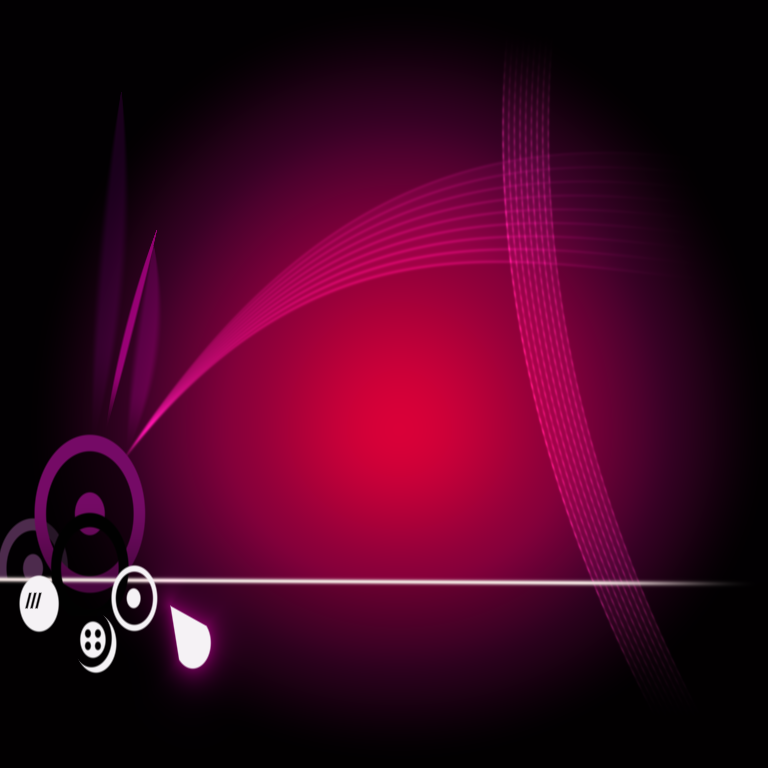
Give the GLSL for this background, as a Shadertoy shader.

```glsl
#define GLOW_CENTER vec2(0.52, 0.44)
#define CORE vec3(0.85, 0.0, 0.22)
#define CRIMSON vec3(0.49, 0.0, 0.23)
#define PLUM vec3(0.24, 0.005, 0.16)
#define NIGHT vec3(0.008, 0.0, 0.006)
#define VIOLET vec3(0.46, 0.04, 0.40)
#define PAPER vec3(0.96, 0.95, 0.96)
#define STRANDS 9
#define SQUASH vec2(1.0, 0.7)

// Antialiased coverage of a signed distance
float fill(float d) {
    float w = 1.0 / iResolution.y;
    return 1.0 - smoothstep(-w, w, d);
}

// Upright ellipses are circles in the squashed space
float disc(vec2 p, vec2 center, float radius) {
    return length((p - center) * SQUASH) - radius;
}

float ring(vec2 p, vec2 center, float radius, float halfWidth) {
    return abs(disc(p, center, radius)) - halfWidth;
}

float strand(float d, float width) {
    return exp(-d * d / (width * width));
}

// Soft tapered feather rising from base to tip
float feather(vec2 p, vec2 base, vec2 tip, float bend, float width) {
    float t = (p.y - base.y) / (tip.y - base.y);
    float s = clamp(t, 0.0, 1.0);
    float taper = 4.0 * s * (1.0 - s);
    float x = mix(base.x, tip.x, s) + bend * taper;
    float w = width * taper + 0.0008;
    return (1.0 - smoothstep(w * 0.4, w, abs(p.x - x))) * smoothstep(0.0, 0.3, s) * step(t, 1.0);
}

vec3 backdrop(vec2 p) {
    vec2 q = p - GLOW_CENTER;
    q /= vec2(0.47, q.y > 0.0 ? 0.54 : 0.42);
    float r = length(q);
    vec3 c = mix(CORE, CRIMSON, smoothstep(0.0, 0.58, r));
    c = mix(c, PLUM, smoothstep(0.45, 0.78, r));
    return mix(c, NIGHT, smoothstep(0.66, 1.04, r));
}

// Strands that leave one point and spread to the right
float fan(vec2 p) {
    float t = (p.x - 0.156) / 0.755;
    float low = 0.395 + t * (0.993 + t * (-1.184 + 0.433 * t));
    float high = 0.395 + t * (1.158 + t * (-1.03 + 0.27 * t));
    float slope = 1.0 - 0.9 * clamp(t, 0.0, 1.0);
    float sum = 0.25 * smoothstep(low - 0.004, low + 0.004, p.y) * (1.0 - smoothstep(high - 0.004, high + 0.004, p.y));
    for (int i = 0; i < STRANDS; i++) {
        float k = float(i) / float(STRANDS - 1);
        float d = (p.y - mix(low, high, k)) / sqrt(1.0 + slope * slope);
        sum += strand(d, 0.0022) * mix(0.75, 0.4, k);
    }
    return sum * smoothstep(0.0, 0.06, t) * (1.0 - smoothstep(0.5, 1.02, t));
}

// Bundle of fine, faintly dashed strands
float ribbon(vec2 p) {
    float drop = 0.83 - p.y;
    float across = (p.x - 0.655 - 0.34 * drop * drop) / 0.059;
    float sum = 0.22 * smoothstep(-0.04, 0.04, across) * (1.0 - smoothstep(0.96, 1.04, across));
    for (int i = 0; i < STRANDS; i++) {
        float k = float(i) / float(STRANDS - 1);
        float dash = 0.75 + 0.25 * sin(p.y * 420.0 + k * 19.0);
        sum += strand((across - k) * 0.059, 0.0016) * dash * (i == 0 ? 0.9 : 0.55);
    }
    return sum * smoothstep(0.06, 0.24, p.y) * (1.0 - smoothstep(0.8, 0.96, p.y));
}

// Teardrop: radius shrinks linearly towards its tip
float teardrop(vec2 p, vec2 center, vec2 tip, float radius) {
    vec2 q = (p - center) * SQUASH;
    vec2 axis = (tip - center) * SQUASH;
    float t = clamp(dot(q, axis) / dot(axis, axis), 0.0, 1.0);
    return length(q - axis * t) - radius * (1.0 - t);
}

void mainImage(out vec4 fragColor, in vec2 fragCoord) {
    vec2 p = fragCoord / iResolution.xy;
    float horizon = 0.2455 - 0.006 * p.x;
    vec3 col = backdrop(p) * mix(0.8, 1.0, smoothstep(-0.004, 0.004, p.y - horizon));

    // Flowing strands and feathers
    col += vec3(0.24, 0.025, 0.17) * fan(p);
    col += vec3(0.36, 0.07, 0.25) * ribbon(p);
    col += vec3(0.09, 0.0, 0.10) * feather(p, vec2(0.12, 0.42), vec2(0.158, 0.88), 0.006, 0.02);
    col += vec3(0.14, 0.0, 0.13) * feather(p, vec2(0.165, 0.41), vec2(0.2, 0.68), 0.008, 0.018);
    col += vec3(0.42, 0.0, 0.34) * feather(p, vec2(0.138, 0.44), vec2(0.204, 0.70), -0.003, 0.006);

    // Tinted rings, then the horizon line
    float above = step(horizon, p.y);
    vec2 sideHub = vec2(0.043, 0.26);
    float side = max(fill(ring(p, sideHub, 0.04, 0.0055)), fill(disc(p, sideHub, 0.013)));
    col = mix(col, vec3(0.30, 0.17, 0.30), side * above);
    vec2 hub = vec2(0.117, 0.331);
    col = mix(col, NIGHT, 0.5 * fill(disc(p, hub, 0.06)));
    float target = max(fill(ring(p, hub, 0.0645, 0.0075)), fill(disc(p, hub, 0.0195)));
    col = mix(col, VIOLET * mix(0.6, 1.0, smoothstep(0.22, 0.36, p.y)), target);
    float beam = strand(p.y - horizon, 0.0032) * (1.0 - smoothstep(0.75, 0.99, p.x));
    col = mix(col, vec3(0.93, 0.87, 0.86), beam);

    // Dark arch
    float arch = fill(ring(p, vec2(0.117, 0.26), 0.044, 0.0065)) * smoothstep(0.19, 0.21, p.y);
    col = mix(col, vec3(0.005), arch);

    // Pale ornaments and the glowing drop
    float dropDist = teardrop(p, vec2(0.251, 0.163), vec2(0.222, 0.211), 0.0235);
    col += vec3(0.34, 0.0, 0.27) * exp(-max(dropDist, 0.0) * 75.0);
    vec2 button = vec2(0.121, 0.167);
    float pale = max(fill(dropDist), fill(disc(p, vec2(0.051, 0.214), 0.0255)));
    pale = max(pale, fill(ring(p, vec2(0.175, 0.221), 0.027, 0.0028)));
    pale = max(pale, fill(disc(p, vec2(0.174, 0.221), 0.009)));
    pale = max(pale, fill(disc(p, button, 0.0165)));
    float crescent = max(disc(p, vec2(0.125, 0.162), 0.0265), -disc(p, vec2(0.119, 0.169), 0.0265));
    pale = max(pale, fill(crescent));
    vec2 holes = abs(p - button) - vec2(0.0065, 0.008);
    pale *= 1.0 - fill(length(holes * SQUASH) - 0.0038);
    for (int i = 0; i < 3; i++) {
        vec2 q = p - vec2(0.037 + 0.0065 * float(i), 0.218);
        pale *= 1.0 - fill(max(abs(q.x - 0.25 * q.y) - 0.0014, abs(q.y) - 0.01));
    }
    fragColor = vec4(mix(col, PAPER, pale), 1.0);
}
```
